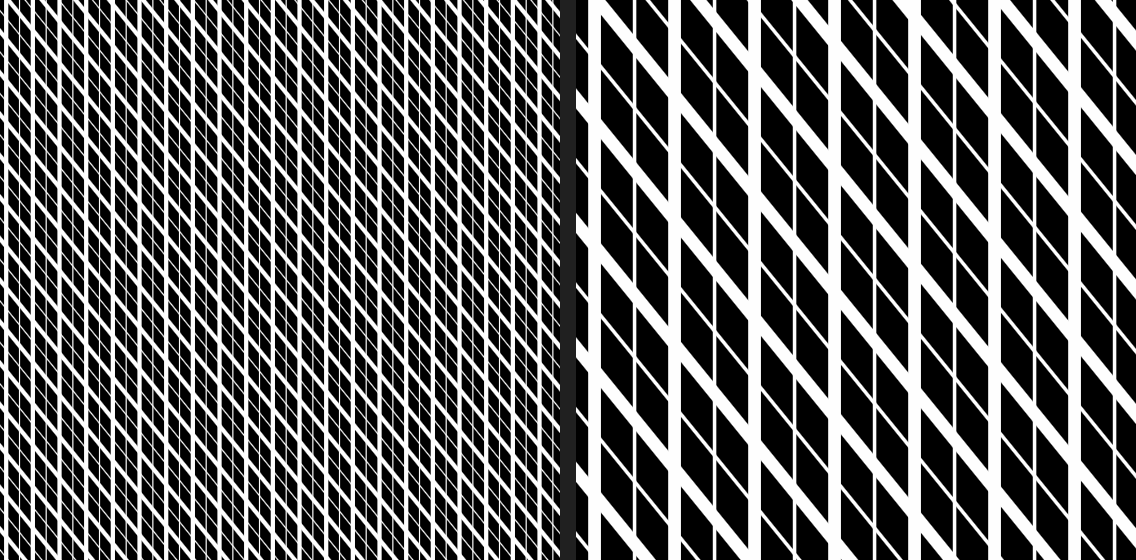
Left: the whole. Right: its middle third, enlarged.
Write a WebGL 1 fragment shader that draws this pattern.

```glsl
precision highp float;

uniform vec2 u_resolution;

#define COLUMNS 21.0       // upright repeats across the canvas
#define ROWS 13.5          // slanted repeats down the canvas
#define SLOPE 1.23         // fall of the slanted lines per unit across
#define UPRIGHT_PHASE 0.232
#define SLANT_PHASE 0.756
#define THICK_WIDTH 0.0076 // line widths in canvas units
#define THIN_WIDTH 0.0021
#define INK vec3(0.0)
#define PAPER vec3(0.995)

// Antialiased coverage of a line of given width at a distance from its centre
float lineCoverage(float dist, float width, float pixel) {
    float right = min(dist + 0.5 * pixel, 0.5 * width);
    float left = max(dist - 0.5 * pixel, -0.5 * width);
    return clamp((right - left) / pixel, 0.0, 1.0);
}

// Signed distance to the nearest repeat, with repeats centred on integers
float repeatDistance(float t, float spacing) {
    return (fract(t + 0.5) - 0.5) * spacing;
}

// Parallel thick lines with a thin line halfway between each pair
float ruledLines(float t, float spacing, float pixel) {
    float thick = lineCoverage(repeatDistance(t, spacing), THICK_WIDTH, pixel);
    float thin = lineCoverage(repeatDistance(t + 0.5, spacing), THIN_WIDTH, pixel);
    return max(thick, thin);
}

void main() {
    vec2 uv = gl_FragCoord.xy / u_resolution;
    float pixel = 1.0 / min(u_resolution.x, u_resolution.y);

    // Upright family
    float uprights = ruledLines(uv.x * COLUMNS - UPRIGHT_PHASE, 1.0 / COLUMNS, pixel);

    // Slanted family, spaced by its perpendicular distance
    float drop = 1.0 - uv.y - SLOPE * uv.x;
    float slantSpacing = 1.0 / (ROWS * sqrt(1.0 + SLOPE * SLOPE));
    float slants = ruledLines(drop * ROWS - SLANT_PHASE, slantSpacing, pixel * 1.2);

    float coverage = 1.0 - (1.0 - uprights) * (1.0 - slants);
    gl_FragColor = vec4(mix(INK, PAPER, coverage), 1.0);
}
```
